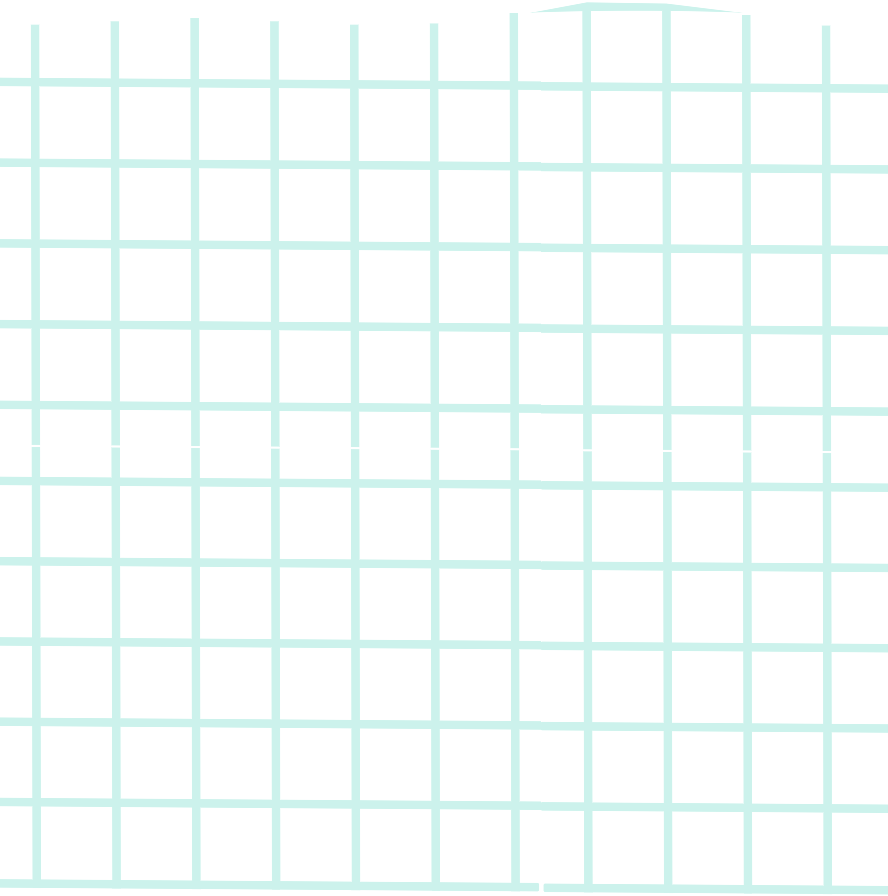
A WebGL 1 fragment shader for this pattern:

```glsl
precision highp float;
// Pale mint square grid on white, slightly skewed, with seams and an uneven top edge.

uniform vec2 u_resolution;

const float HALF_WIDTH = 3.65;

// Upright lines: eleven columns with one narrower cell and ragged tops.
float columnDistance(vec2 p, float level) {
    float x = p.x - 0.002 * p.y - 30.0 + 6.0 * step(471.0, p.x);
    float i = floor(x / 68.4 + 0.5);
    float leftTop = 15.5 + 2.8 * abs(i - 2.0);
    float rightTop = 3.0 + 9.0 * max(abs(i - 7.4) - 0.5, 0.0);
    float d = abs(x - 68.4 * i) - HALF_WIDTH;
    d = max(d, min(leftTop, rightTop) - p.y);
    d = max(d, level - 761.0);
    return max(d, 0.9 - abs(level - 382.0));
}

// Level lines: five rows above the seam, six below it.
float rowDistance(vec2 p, float level) {
    float lower = step(382.0, level);
    float first = mix(70.2, 412.2, lower);
    float pitch = mix(69.2, 68.8, lower);
    float k = clamp(floor((level - first) / pitch + 0.5), 0.0, 4.0 + lower);
    float last = lower * step(4.5, k);
    float offset = abs(level - first - pitch * k - last);

    // Rounded joint: closed above, nicked below, open on the last row.
    float gap = mix(mix(-9.0, -0.6, lower), 1.9, last);
    vec2 corner = vec2(offset - HALF_WIDTH + 1.5, gap + 1.5 - abs(p.x - 464.0));
    return length(max(corner, 0.0)) - 1.5;
}

// Tapered strip that closes the two tallest columns.
float capDistance(vec2 p) {
    float top = max(10.0 - (p.x - 460.0) * 0.186, 2.0 + (p.x - 503.0) * 0.015);
    top = max(top, 3.0 + (p.x - 571.0) * 0.123);
    float bend = (p.x - 545.0) / 90.0;
    return max(top - p.y, p.y - 9.2 - 1.6 * bend * bend);
}

void main() {
    // The canvas is 768 units tall, with y measured downwards.
    float unit = 768.0 / u_resolution.y;
    vec2 p = gl_FragCoord.xy * unit;
    p.y = 768.0 - p.y;

    // Level follows the tilt of the rows and the small step at the joint.
    float level = p.y - 0.007 * p.x - 0.5 * step(464.0, p.x);

    float d = min(columnDistance(p, level), rowDistance(p, level));
    d = min(d, capDistance(p));
    float ink = 1.0 - smoothstep(-0.5, 0.5, d / unit);
    gl_FragColor = vec4(mix(vec3(1.0), vec3(0.80, 0.95, 0.925), ink), 1.0);
}
```
